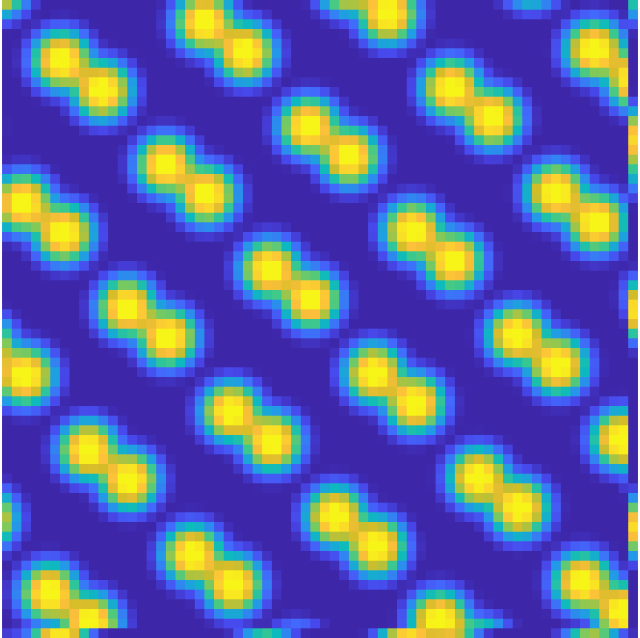
Give the GLSL for this pattern, as a WebGL 1 fragment shader.

```glsl
precision highp float;
// A slanted lattice of glowing two-lobed blobs, shown as a coarse heat map.
// Each lobe is a flat-topped bump; the joined field is sampled once per square
// cell and coloured by a ramp from indigo through teal to yellow.

uniform vec2 u_resolution;

// Lengths are fractions of the canvas width, with y pointing down.
#define CELLS 66.0
#define STEP_A vec2(0.1628, 0.1630)
#define STEP_B vec2(0.2233, -0.0599)
#define ORIGIN vec2(0.4535, 0.4440)
#define LOBE_OFFSET vec2(0.0319, 0.0234)
#define LOBE_RADIUS 0.0486
#define LOBE_POWER 3.0
#define MARGIN 0.0033
#define CELL_SOFTNESS 0.06
#define LAST_COLUMN_SHIFT vec2(0.124, 0.026)
#define LAST_ROW_SHIFT vec2(0.048, 0.0)

// Flat-topped bump with a steeper flank than a Gaussian.
float lobe(vec2 d) {
  return exp(-pow(length(d) / LOBE_RADIUS + 1e-5, LOBE_POWER));
}

// Root of summed squares over the nearest sites keeps a notched waist.
float blobField(vec2 p) {
  vec2 q = p - ORIGIN;
  float det = STEP_A.x * STEP_B.y - STEP_A.y * STEP_B.x;
  vec2 site = vec2(q.x * STEP_B.y - q.y * STEP_B.x,
                   q.y * STEP_A.x - q.x * STEP_A.y) / det;
  site = floor(site + 0.5);
  float total = 0.0;
  for (int i = -1; i <= 1; i++) {
    for (int j = -1; j <= 1; j++) {
      vec2 s = site + vec2(float(i), float(j));
      vec2 d = q - s.x * STEP_A - s.y * STEP_B;
      vec2 pair = vec2(lobe(d + LOBE_OFFSET), lobe(d - LOBE_OFFSET));
      total += dot(pair, pair);
    }
  }
  return min(sqrt(total), 1.0);
}

vec3 rampStop(vec3 below, vec3 above, float start, float end, float v) {
  return mix(below, above, clamp((v - start) / (end - start), 0.0, 1.0));
}

vec3 heatColor(float v) {
  vec3 c = vec3(0.240, 0.150, 0.660);
  c = rampStop(c, vec3(0.28, 0.28, 0.92), 0.02, 0.12, v);
  c = rampStop(c, vec3(0.26, 0.41, 0.99), 0.12, 0.23, v);
  c = rampStop(c, vec3(0.14, 0.60, 0.91), 0.23, 0.36, v);
  c = rampStop(c, vec3(0.05, 0.73, 0.74), 0.36, 0.49, v);
  c = rampStop(c, vec3(0.25, 0.79, 0.54), 0.49, 0.60, v);
  c = rampStop(c, vec3(0.51, 0.79, 0.35), 0.60, 0.69, v);
  c = rampStop(c, vec3(0.83, 0.74, 0.16), 0.69, 0.79, v);
  c = rampStop(c, vec3(0.99, 0.75, 0.23), 0.79, 0.88, v);
  return rampStop(c, vec3(0.97, 0.96, 0.09), 0.88, 0.98, v);
}

// Colour of one cell; the last column and row are displaced strips.
vec3 cellColor(vec2 cell, vec2 cellSize) {
  cell = clamp(cell, 0.0, CELLS - 1.0);
  vec2 p = vec2(MARGIN, 0.0) + (cell + 0.5) * cellSize;
  vec2 isLast = step(CELLS - 1.5, cell);
  p += isLast.x * LAST_COLUMN_SHIFT;
  p += isLast.y * (1.0 - isLast.x) * LAST_ROW_SHIFT;
  return heatColor(blobField(p));
}

void main() {
  vec2 p = vec2(gl_FragCoord.x, u_resolution.y - gl_FragCoord.y) / u_resolution.x;
  float height = u_resolution.y / u_resolution.x;
  vec2 cellSize = vec2(1.0 - 2.0 * MARGIN, height) / CELLS;

  // Blend the four nearest cells across a narrow soft border.
  vec2 g = (p - vec2(MARGIN, 0.0)) / cellSize - 0.5;
  vec2 cell = floor(g);
  vec2 blend = smoothstep(0.5 - CELL_SOFTNESS, 0.5 + CELL_SOFTNESS, g - cell);
  vec3 upper = mix(cellColor(cell, cellSize),
                   cellColor(cell + vec2(1.0, 0.0), cellSize), blend.x);
  vec3 lower = mix(cellColor(cell + vec2(0.0, 1.0), cellSize),
                   cellColor(cell + vec2(1.0, 1.0), cellSize), blend.x);
  vec3 color = mix(upper, lower, blend.y);

  // White side margins.
  float edge = min(p.x, 1.0 - p.x);
  float pixel = 1.0 / u_resolution.x;
  float inside = smoothstep(MARGIN - 0.5 * pixel, MARGIN + 0.5 * pixel, edge);
  gl_FragColor = vec4(mix(vec3(1.0), color, inside), 1.0);
}
```
